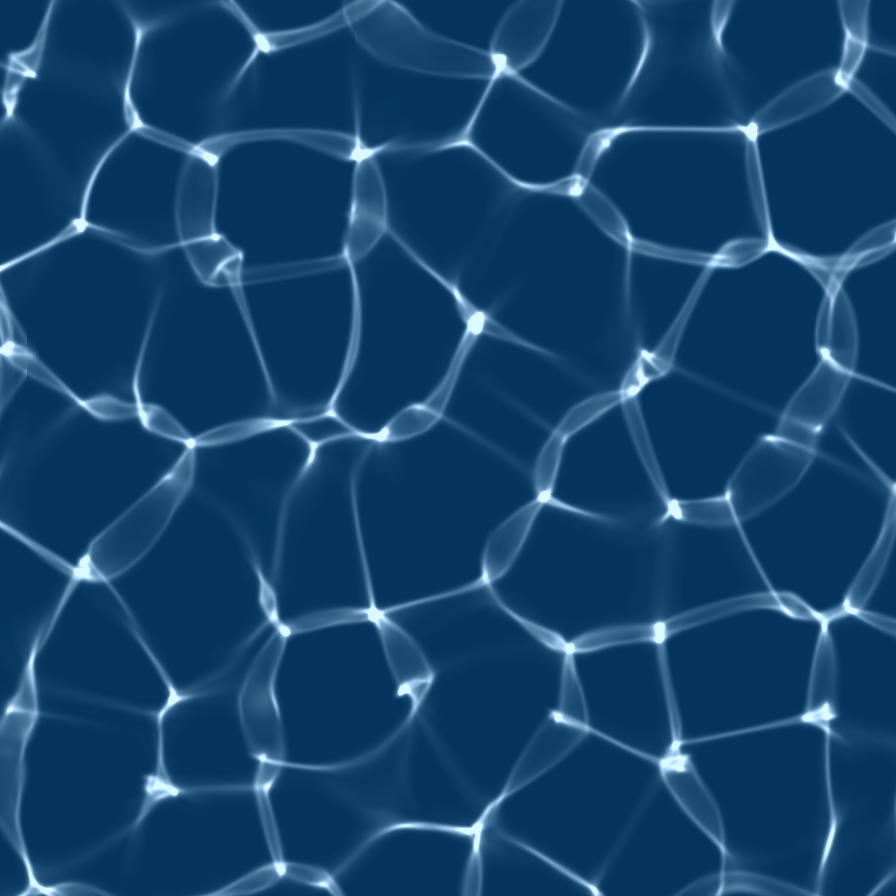
A three.js fragment shader for this texture:

```glsl
// Underwater caustics: a bright web of folded light over deep blue.
// Scattered domes in a water surface bend a grid of light beams; each beam
// lands as a stretched Gaussian spot, and the spots add up to the brightness.

varying vec2 vUv;

const float DOMES_ACROSS = 9.6;   // dome cells along one canvas side
const float REFRACTION = 1.08;    // how far the domes spread the light
const float BEAM_STEP = 0.13;     // beam spacing, in dome cells
const float SPOT_BLUR = 0.018;    // softness of the finest lines, in dome cells
const int BEAM_REACH = 5;         // beams searched on each side of a point

const vec3 DEEP_BLUE = vec3(0.018, 0.208, 0.368);
const vec3 LIGHT_TINT = vec3(0.80, 0.77, 0.75);
const vec3 GLINT = vec3(0.86, 0.98, 1.0);

// Two random values per cell, without sine
vec2 hash22(vec2 cell) {
  vec3 h = fract(cell.xyx * vec3(0.1031, 0.1030, 0.0973));
  h += dot(h, h.yzx + 33.33);
  return fract((h.xx + h.yz) * h.zy);
}

// Shift of a beam by the nearby domes; stretch receives the derivative
// of the landing point as the symmetric matrix (xx, xy, yy)
vec2 refractBeam(vec2 beam, float strength, out vec3 stretch) {
  vec2 cell = floor(beam);
  vec2 shift = vec2(0.0);
  stretch = vec3(0.0);
  for (int y = -1; y <= 1; y++) {
    for (int x = -1; x <= 1; x++) {
      vec2 id = cell + vec2(float(x), float(y));
      vec2 d = beam - id - hash22(id);
      float m = max(1.0 - dot(d, d), 0.0);
      shift += m * m * d;
      stretch += m * (vec3(m, 0.0, m) - 4.0 * vec3(d.x * d.x, d.x * d.y, d.y * d.y));
    }
  }
  stretch = vec3(1.0, 0.0, 1.0) + strength * stretch;
  return strength * shift;
}

// Light at offset d from the centre of a stretched Gaussian spot
float lightSpot(vec2 d, vec3 stretch, float radius, float blur) {
  vec3 spread = vec3(dot(stretch.xy, stretch.xy),
                     stretch.y * (stretch.x + stretch.z),
                     dot(stretch.yz, stretch.yz)) * radius * radius;
  spread += vec3(1.0, 0.0, 1.0) * blur * blur;
  float area = spread.x * spread.z - spread.y * spread.y;
  float falloff = spread.z * d.x * d.x - 2.0 * spread.y * d.x * d.y
                + spread.x * d.y * d.y;
  return exp(-0.5 * falloff / area) / (6.28319 * sqrt(area));
}

// Sum of all beams landing near a point; the mean over the plane is 1
float causticLight(vec2 p, float spacing, float strength, float blur) {
  vec2 home = floor(p / spacing) + 0.5;
  float light = 0.0;
  for (int y = -BEAM_REACH; y <= BEAM_REACH; y++) {
    for (int x = -BEAM_REACH; x <= BEAM_REACH; x++) {
      vec2 beam = (home + vec2(float(x), float(y))) * spacing;
      vec3 stretch;
      vec2 landing = beam + refractBeam(beam, strength, stretch);
      light += lightSpot(p - landing, stretch, 0.55 * spacing, blur);
    }
  }
  return light * spacing * spacing;
}

// Deep blue rising to pale glints
vec3 waterColor(float light) {
  float glow = 0.115 * max(light - 0.42, 0.0);
  return min(DEEP_BLUE + glow * LIGHT_TINT, GLINT);
}

void main() {
  vec2 p = vUv * DOMES_ACROSS + 17.0;
  float light = causticLight(p, BEAM_STEP, REFRACTION, SPOT_BLUR);
  gl_FragColor = vec4(waterColor(light), 1.0);
}
```
